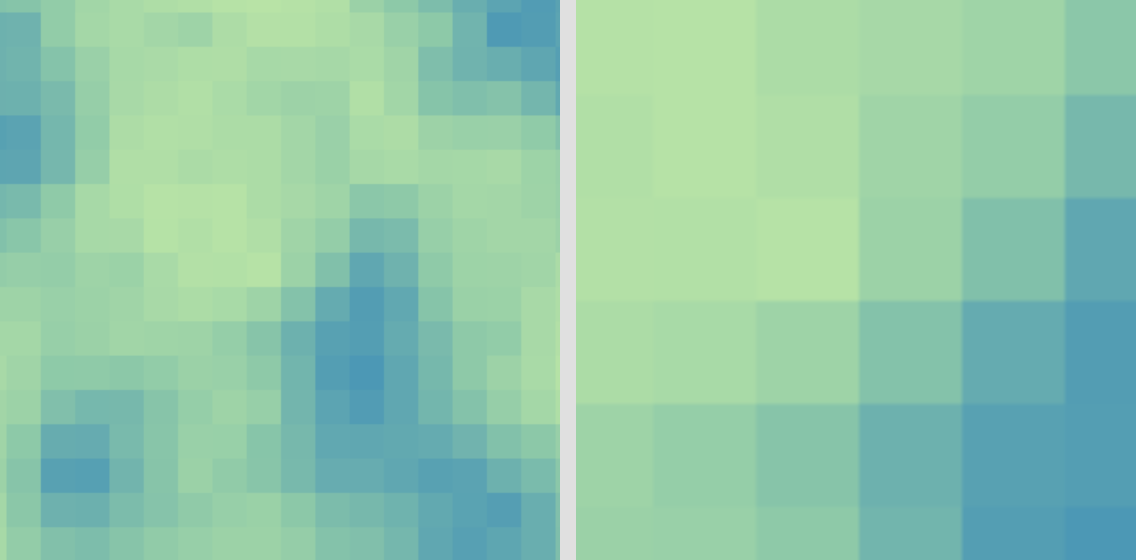
Left, the full canvas; right, a detail of the centre.
This texture is drawn by a Shadertoy shader. Its source:

```glsl
float hash(vec2 p) {
    return fract(sin(dot(p, vec2(127.1, 311.7))) * 43758.5453);
}

float valueNoise(vec2 p) {
    vec2 i = floor(p), f = fract(p);
    f = f * f * (3.0 - 2.0 * f);
    return mix(mix(hash(i), hash(i + vec2(1, 0)), f.x),
               mix(hash(i + vec2(0, 1)), hash(i + vec2(1, 1)), f.x), f.y);
}

// Broad basins: centre in xy, radii in zw
const vec4 basins[5] = vec4[5](
    vec4(0.64, 0.40, 0.15, 0.24),
    vec4(0.83, 0.07, 0.28, 0.20),
    vec4(0.97, 0.98, 0.25, 0.22),
    vec4(0.00, 0.76, 0.15, 0.32),
    vec4(0.16, 0.13, 0.20, 0.20));

const float cellCount = 16.32;
const vec2 gridShift = vec2(0.81, 0.044);

// Depth of one cell: merged basins, clumpy noise and a little grain
float cellDepth(vec2 cell) {
    vec2 centre = (cell + 0.5 - gridShift) / cellCount;
    float dry = 1.0;
    for (int i = 0; i < 5; i++) {
        vec2 d = (centre - basins[i].xy) / basins[i].zw;
        dry *= 1.0 - mix(0.75, 0.93, basins[i].x) * exp(-dot(d, d));
    }
    float clumps = valueNoise(cell * 0.55 + 3.7) - 0.5;
    float depth = 1.0 - dry + 0.4 * clumps;
    return clamp(depth, 0.0, 0.95) + 0.06 * hash(cell + 19.0);
}

// Pale green through sea green to blue
vec3 cellColor(vec2 cell) {
    float depth = cellDepth(cell);
    vec3 pale = vec3(0.72, 0.89, 0.65);
    vec3 sea = vec3(0.55, 0.785, 0.66);
    vec3 blue = vec3(0.29, 0.59, 0.71);
    vec3 shallow = mix(pale, sea, clamp(depth / 0.4, 0.0, 1.0));
    return mix(shallow, blue, clamp((depth - 0.4) / 0.6, 0.0, 1.0));
}

void mainImage(out vec4 fragColor, in vec2 fragCoord) {
    vec2 p = fragCoord / iResolution.xy * cellCount + gridShift - 0.5;
    vec2 cell = floor(p);

    // Narrow blend across the cell borders
    vec2 w = smoothstep(0.47, 0.53, fract(p));
    vec3 lower = mix(cellColor(cell), cellColor(cell + vec2(1, 0)), w.x);
    vec3 upper = mix(cellColor(cell + vec2(0, 1)), cellColor(cell + vec2(1, 1)), w.x);
    fragColor = vec4(mix(lower, upper, w.y), 1.0);
}
```
